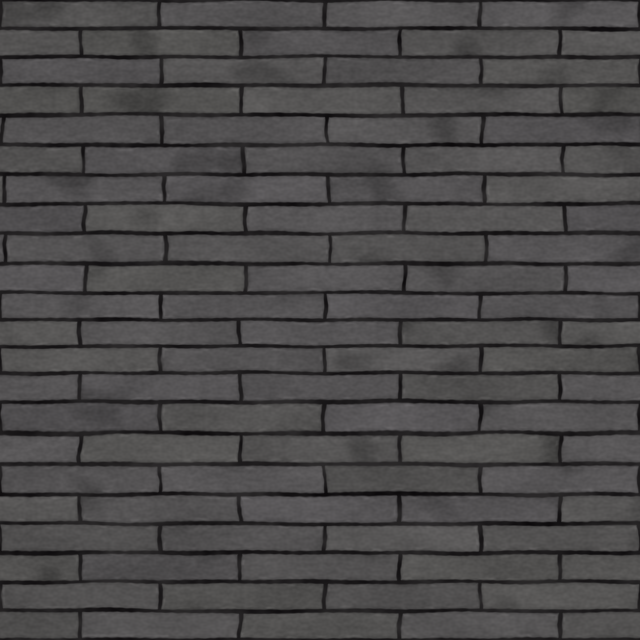
Give the GLSL for this texture, as a Shadertoy shader.

```glsl
// Worn charcoal brickwork: 4 long thin bricks across, 22 courses, in running bond.
// Each brick is a rounded-box distance in a gently warped grid; gradient noise
// adds smudges, grain, ragged edges and joints of uneven depth.

const vec2 GRID = vec2(4.0, 22.0);
const float HALF_JOINT = 0.0029;
const float CORNER = 0.0015;
const vec3 WARM_GREY = vec3(1.012, 1.0, 0.982);
const vec3 COOL_GREY = vec3(1.010, 0.985, 1.005);
const vec3 SHALLOW_JOINT = vec3(0.165, 0.158, 0.160);
const vec3 DEEP_JOINT = vec3(0.045, 0.037, 0.043);

float hash(vec2 p) {
    vec3 q = fract(p.xyx * vec3(0.1031, 0.1030, 0.0973));
    q += dot(q, q.yzx + 33.33);
    return fract((q.x + q.y) * q.z);
}

vec2 gradient(vec2 cell) {
    float angle = 6.28319 * hash(cell);
    return vec2(cos(angle), sin(angle));
}

// Gradient noise, roughly -0.7 to 0.7
float noise(vec2 p) {
    vec2 i = floor(p), f = fract(p);
    vec2 u = f * f * f * (f * (f * 6.0 - 15.0) + 10.0);
    vec2 e = vec2(0.0, 1.0);
    float a = dot(gradient(i), f);
    float b = dot(gradient(i + e.yx), f - e.yx);
    float c = dot(gradient(i + e.xy), f - e.xy);
    float d = dot(gradient(i + e.yy), f - e.yy);
    return mix(mix(a, b, u.x), mix(c, d, u.x), u.y);
}

float bump(float x, float centre, float width) {
    float t = (x - centre) / width;
    return exp(-t * t);
}

float roundedBox(vec2 p, vec2 halfSize, float radius) {
    vec2 q = abs(p) - halfSize + radius;
    return length(max(q, 0.0)) + min(max(q.x, q.y), 0.0) - radius;
}

// Uneven laying: some courses are squeezed, and all joints wander a little
vec2 warp(vec2 p) {
    float sag = 0.004 * bump(p.y, 0.56, 0.06) - 0.009 * bump(p.y, 0.39, 0.09)
              - 0.003 * bump(p.y, 0.86, 0.08);
    vec2 wander = vec2(noise(p * vec2(7.0, 30.0) + 40.0),
                       noise(p * vec2(9.0, 14.0) + 80.0));
    return p + vec2(0.0, sag) + wander * vec2(0.005, 0.0035);
}

// Sideways slip of a course, growing downward through the upper half
float courseSlip(float row, float x) {
    float drift = 0.009 * step(11.5, row) * (1.0 - smoothstep(12.0, 21.0, row));
    float odd = mod(row, 2.0);
    return drift + 0.007 * odd * bump(x, 0.5, 0.07);
}

vec3 brickColour(vec2 p, vec2 id, float d) {
    float tone = 0.328 + 0.032 * (hash(id + 7.0) - 0.5);
    vec2 own = p + 5.0 * hash(id + 19.0);
    tone += 0.045 * noise(own * vec2(8.0, 16.0));
    tone -= 0.075 * smoothstep(0.18, 0.6, noise(own * vec2(10.0, 13.0) + 31.0));
    tone += 0.030 * noise(p * vec2(55.0, 130.0));
    tone += 0.026 * noise(p * vec2(150.0, 210.0) + 9.0);
    // Darker shoulders with patches of pale, chipped rim
    tone *= mix(0.90, 1.0, smoothstep(0.0, -0.006, d));
    float chips = smoothstep(0.05, 0.45, noise(p * vec2(45.0, 70.0) + 60.0));
    tone += 0.045 * chips * bump(d, -0.003, 0.002);
    return tone * mix(WARM_GREY, COOL_GREY, hash(id + 3.0));
}

vec3 jointColour(vec2 p) {
    float depth = 0.42 + 1.0 * noise(p * vec2(8.0, 24.0) + 15.0)
                + 0.35 * noise(p * 60.0);
    return mix(SHALLOW_JOINT, DEEP_JOINT, clamp(depth, 0.0, 1.0));
}

void mainImage(out vec4 fragColor, in vec2 fragCoord) {
    vec2 p = fragCoord / iResolution.xy;
    float pixel = 1.0 / min(iResolution.x, iResolution.y);

    // Brick cell in running bond
    vec2 wall = warp(p);
    float row = floor(wall.y * GRID.y);
    wall.x -= courseSlip(row, p.x);
    vec2 grid = wall * GRID;
    grid.x += 0.5 * (1.0 - mod(row, 2.0));
    vec2 id = vec2(mod(floor(grid.x), GRID.x), row);

    // Distance to the brick's ragged outline; joints vary in width
    vec2 local = (fract(grid) - 0.5) / GRID;
    float gap = HALF_JOINT + 0.0014 * noise(p * vec2(9.0, 26.0) + 15.0);
    float d = roundedBox(local, 0.5 / GRID - gap, CORNER);
    d += 0.0011 * noise(p * 95.0 + 5.0);

    float soft = max(0.0017, 0.75 * pixel);
    float brick = 1.0 - smoothstep(-soft, soft, d);
    vec3 colour = mix(jointColour(p), brickColour(p, id, d), brick);
    fragColor = vec4(colour, 1.0);
}
```
